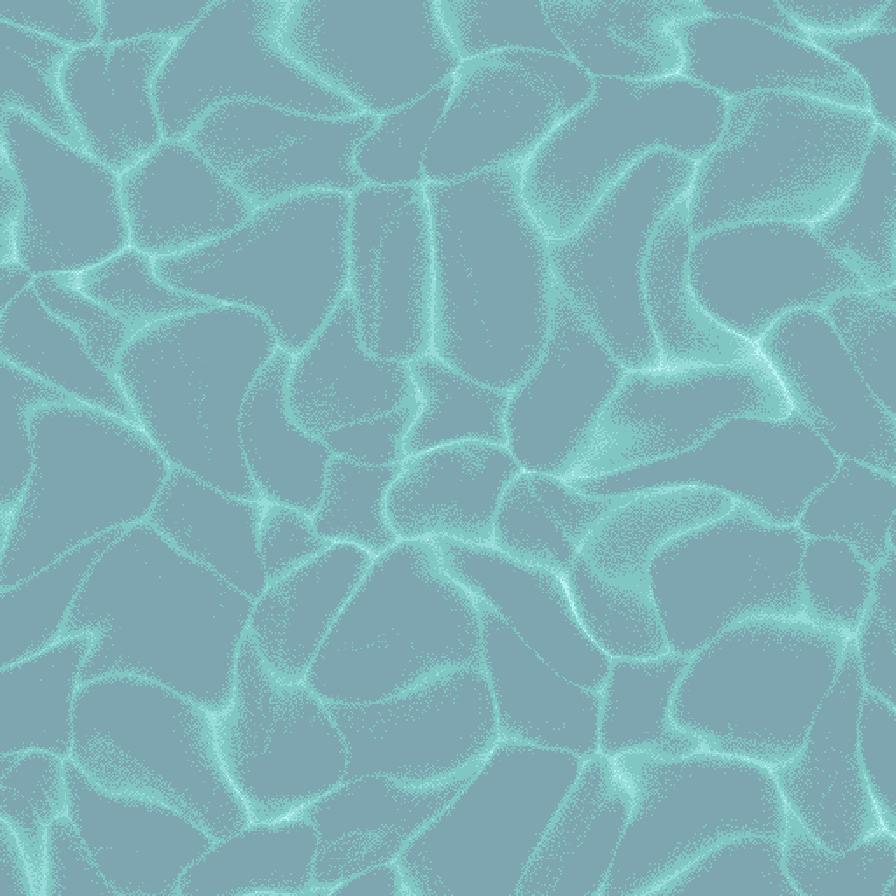
A WebGL 1 fragment shader for this texture:

```glsl
precision highp float;
// Sunlight caustics on shallow water: a warped Voronoi network gives the bright
// filaments and knots, ridged noise gives the faint wisps between them, and
// the light is dithered down to a palette of four turquoise tones.

uniform vec2 u_resolution;

const float DITHER_CELLS = 512.0;
const float NETWORK_SCALE = 8.0;

const vec3 WATER = vec3(0.49, 0.65, 0.69);
const vec3 HAZE = vec3(0.50, 0.78, 0.77);
const vec3 GLOW = vec3(0.59, 0.86, 0.85);
const vec3 SPARK = vec3(0.71, 0.95, 0.94);

float hash(vec2 p) {
  return fract(sin(dot(p, vec2(127.1, 311.7))) * 43758.5453);
}

vec2 hash2(vec2 p) {
  return vec2(hash(p), hash(p + 57.3));
}

float cornerSlope(vec2 corner, vec2 offset) {
  float angle = 6.2832 * hash(corner);
  return dot(vec2(cos(angle), sin(angle)), offset);
}

// Gradient noise, roughly -0.7 to 0.7
float noise(vec2 p) {
  vec2 i = floor(p);
  vec2 f = p - i;
  vec2 s = f * f * f * (f * (f * 6.0 - 15.0) + 10.0);
  vec2 e = vec2(1.0, 0.0);
  float low = mix(cornerSlope(i, f), cornerSlope(i + e, f - e), s.x);
  float high = mix(cornerSlope(i + e.yx, f - e.yx), cornerSlope(i + 1.0, f - 1.0), s.x);
  return mix(low, high, s.y);
}

vec2 warp(vec2 p, float scale, float amount) {
  vec2 q = p * scale;
  return p + amount * vec2(noise(q + 13.7), noise(q + 71.2));
}

// Gap to the second and third nearest seeds, and the id of the nearest cell
vec3 voronoi(vec2 p) {
  vec2 base = floor(p);
  vec3 nearest = vec3(9.0);
  float id = 0.0;
  for (int y = -2; y <= 2; y++) {
    for (int x = -2; x <= 2; x++) {
      vec2 cell = base + vec2(float(x), float(y));
      float d = distance(p, cell + 0.08 + 0.84 * hash2(cell));
      if (d < nearest.x) {
        nearest = vec3(d, nearest.xy);
        id = hash(cell + 19.1);
      } else if (d < nearest.y) {
        nearest.yz = vec2(d, nearest.y);
      } else {
        nearest.z = min(nearest.z, d);
      }
    }
  }
  return vec3(nearest.yz - nearest.x, id);
}

float ridge(float value, float width) {
  return exp(-abs(value) / width);
}

float caustics(vec2 uv) {
  vec2 p = warp(warp(uv, 4.0, 0.13), 10.0, 0.05);
  vec3 net = voronoi(p * NETWORK_SCALE);

  // Filaments vary in strength and width along their length
  float swell = smoothstep(-0.35, 0.4, noise(uv * 9.0 + 31.0));
  float filament = mix(0.75, 1.65, swell) * ridge(net.x, mix(0.05, 0.13, swell));
  float knot = 0.9 * ridge(net.y, 0.11);

  // Some cells stay clear, others hold haze that fades from their rim
  float cloudy = smoothstep(0.3, 0.85, net.z);
  float patches = smoothstep(-0.4, 0.35, noise(p * 13.0 + 5.0));
  float haze = 0.8 * cloudy * patches * ridge(net.x, 0.35);

  // Thin curled wisps from folded noise
  vec2 folded = warp(p, 6.0, 0.1);
  float wisp = ridge(noise(folded * 7.0 + 43.0), 0.055);
  wisp *= (0.25 + 0.65 * cloudy) * patches;

  return max(filament + knot + haze + wisp - 0.1, 0.0);
}

// High-passed hash: an even grain without clumps
float ditherThreshold(vec2 cell) {
  vec2 e = vec2(1.0, 0.0);
  float around = hash(cell + e) + hash(cell - e) + hash(cell + e.yx) + hash(cell - e.yx);
  return clamp(0.5 + 0.85 * (hash(cell) - 0.25 * around), 0.02, 0.98);
}

vec3 palette(float level) {
  vec3 tone = mix(WATER, HAZE, step(0.5, level));
  tone = mix(tone, GLOW, step(1.5, level));
  return mix(tone, SPARK, step(2.5, level));
}

void main() {
  vec2 uv = gl_FragCoord.xy / u_resolution.y;
  vec2 cell = floor(uv * DITHER_CELLS);
  float light = caustics((cell + 0.5) / DITHER_CELLS);
  float level = floor(light + ditherThreshold(cell));
  gl_FragColor = vec4(palette(level), 1.0);
}
```
